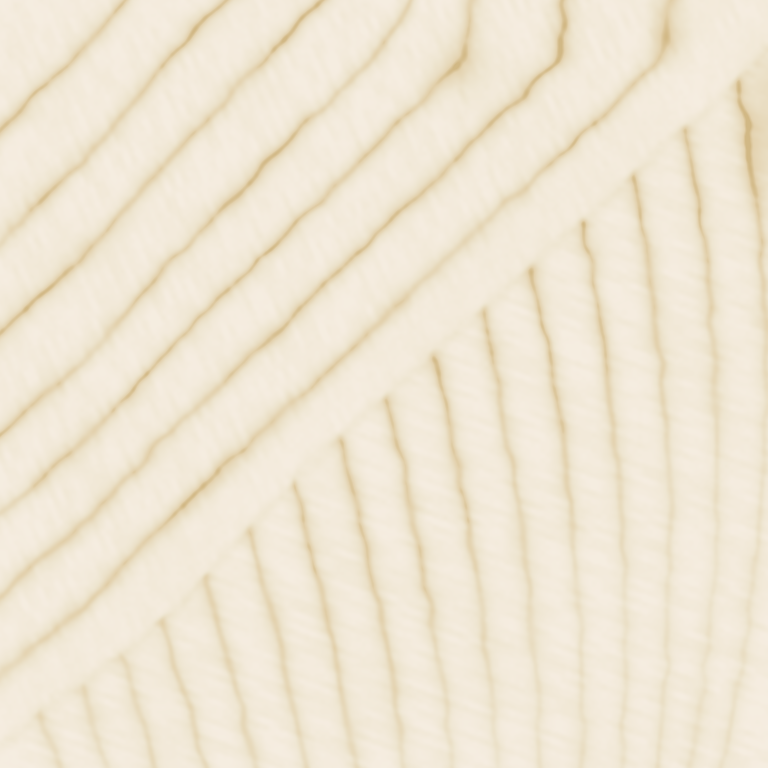
Write a WebGL 2 fragment shader that draws this texture.

```glsl
#version 300 es
precision highp float;
uniform vec2 u_resolution;
out vec4 fragColor;

// Wool colours, from lit crown to deep groove
const vec3 CREAM = vec3(0.962, 0.928, 0.880);
const vec3 IVORY = vec3(0.935, 0.900, 0.820);
const vec3 SAND  = vec3(0.910, 0.860, 0.750);
const vec3 STRAW = vec3(0.890, 0.820, 0.680);
const vec3 GOLD  = vec3(0.820, 0.720, 0.520);

const int SLANTED = 7;
const float SLANT_START[SLANTED] = float[](0.121, 0.225, 0.329, 0.434, 0.564, 0.688, 0.830);
const int HANGING = 16;
const float CORE_WIDTH = 0.0048;
const float HALO_WIDTH = 0.0140;
const float WOBBLE = 0.007;
const float FIBRE_DEPTH = 0.16;

float hash(vec2 p) {
  return fract(sin(dot(p, vec2(127.1, 311.7))) * 43758.5453);
}

float noise(vec2 p) {
  vec2 i = floor(p), f = fract(p);
  f = f * f * (3.0 - 2.0 * f);
  return mix(mix(hash(i), hash(i + vec2(1, 0)), f.x),
             mix(hash(i + vec2(0, 1)), hash(i + vec2(1, 1)), f.x), f.y);
}

float bell(float d, float width) {
  return exp(-d * d / (width * width));
}

vec2 turn(vec2 p, float a) {
  return vec2(cos(a) * p.x + sin(a) * p.y, cos(a) * p.y - sin(a) * p.x);
}

// Lower border of the broad diagonal strand
float border(float x) {
  return 0.036 + 0.9 * x - 0.030 * bell(x - 0.2, 0.12);
}

// A groove: thin dark core inside a soft shadow
float groove(float d, float core, float halo) {
  return core * bell(d, CORE_WIDTH) + halo * bell(d, HALO_WIDTH);
}

float slantedGrooves(vec2 p) {
  float shade = 0.0;
  // Strands bend upright near the top
  float x = p.x + 0.08 * smoothstep(0.91, 1.02, p.y) * smoothstep(0.45, 0.65, p.x);
  for (int k = 0; k < SLANTED; k++) {
    float fk = float(k);
    float slope = 0.93 + 0.028 * fk;
    float line = SLANT_START[k] + slope * x - 0.012 * bell(x - 0.12, 0.07);
    float d = (p.y - line) / sqrt(1.0 + slope * slope);
    float wear = noise(vec2(p.x * 16.0, fk * 7.3));
    shade = max(shade, groove(d, 0.18 + 0.34 * wear, 0.30 + 0.12 * wear));
  }
  return shade;
}

float hangingGrooves(vec2 p) {
  float shade = 0.0;
  for (int k = 0; k < HANGING; k++) {
    float fk = float(k) - 1.0;
    float top = 0.104 + 0.0525 * fk + 0.00062 * fk * fk;
    float drop = border(top) - p.y;
    float t = max(drop, 0.0);
    float path = top + (0.31 - 0.009 * fk) * t - (0.05 + 0.013 * fk) * t * t;
    float fade = mix(1.0, 0.40, smoothstep(0.05, 0.55, t)) * mix(0.6, 1.0, smoothstep(0.1, 0.5, top));
    float wear = 0.75 + 0.5 * noise(vec2(p.y * 18.0, fk * 5.1));
    float cut = smoothstep(-0.012, 0.012, drop);
    shade = max(shade, groove(p.x - path, 0.40 * wear, 0.36) * fade * cut);
  }
  return shade;
}

vec3 woolColour(float shade) {
  float s = clamp(shade, 0.0, 1.0) * 4.0;
  vec3 c = mix(CREAM, IVORY, clamp(s, 0.0, 1.0));
  c = mix(c, SAND, clamp(s - 1.0, 0.0, 1.0));
  c = mix(c, STRAW, clamp(s - 2.0, 0.0, 1.0));
  return mix(c, GOLD, clamp(s - 3.0, 0.0, 1.0));
}

void main() {
  vec2 uv = gl_FragCoord.xy / u_resolution;
  vec2 p = uv + WOBBLE * (vec2(noise(uv * 38.0), noise(uv * 38.0 + 51.0)) - 0.5);
  float below = border(p.x) - p.y;
  float hanging = smoothstep(-0.008, 0.008, below);

  // Grooves and the soft border where hanging strands tuck under
  float shade = mix(slantedGrooves(p), hangingGrooves(p), hanging);
  shade += 0.13 * bell(below - 0.006, 0.012);

  // Golden hollows along the diagonal and in the upper right
  float hollow = p.y - 0.121 - 0.93 * p.x;
  shade += 0.20 * bell(hollow + 0.008, 0.022) * bell(p.x - 0.29, 0.13);
  shade += 0.30 * bell(length((uv - vec2(0.605, 0.91)) * vec2(1.0, 0.9)), 0.035);
  shade += 0.25 * bell(length(uv - vec2(0.872, 0.95)), 0.025);
  shade += 0.48 * bell(length((uv - vec2(1.0, 0.84)) * vec2(1.0, 0.4)), 0.036);

  // Twisted fibres: steep on slanted strands, shallow on hanging ones
  vec2 steep = turn(uv, -1.15), shallow = turn(uv, -0.35);
  float steepFibre = noise(steep * vec2(38.0, 120.0));
  float shallowFibre = noise(shallow * vec2(30.0, 125.0));
  float fibre = mix(steepFibre, shallowFibre, hanging) - 0.5;
  float broad = bell(below + 0.04, 0.035);
  shade += fibre * FIBRE_DEPTH * (1.0 - 0.5 * broad);
  shade += 0.05 * (noise(uv * 150.0) - 0.5) + 0.07 + 0.06 * (noise(uv * 9.0) - 0.5);

  fragColor = vec4(woolColour(shade), 1.0);
}
```
